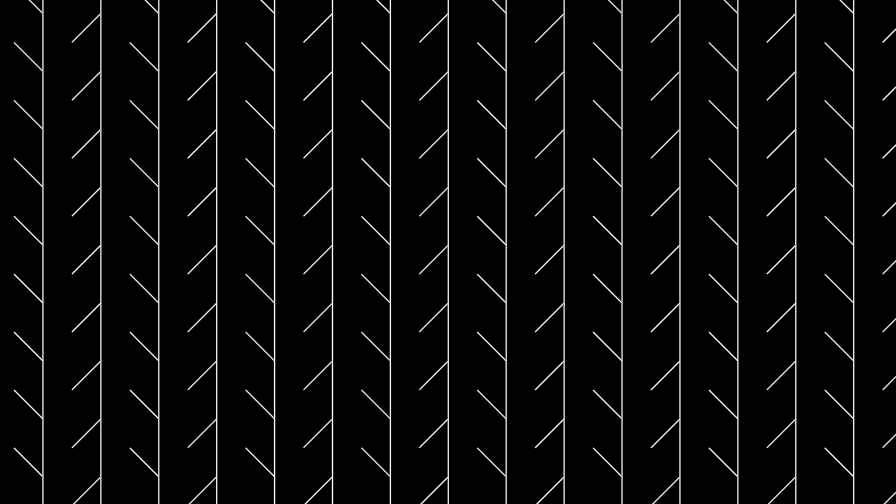
A Shadertoy shader for this pattern:

```glsl
// Thin white vertical lines on black, evenly spaced, each with slanted ticks on its left.
// Space is folded into square cells; ticks are mirrored on every second line,
// and each stroke is drawn by its exact filtered coverage.

#define CELL        0.1149                  // cell side, in canvas heights
#define JUNCTION    vec2(0.0006, 0.0136)    // a junction, from the canvas centre
#define LINE_WIDTH  0.0217                  // stroke width, in cells
#define TICK_REACH  0.5                     // tick extent along x and y, in cells
#define SOFTNESS    1.1                     // filter width, in pixels
#define BACKGROUND  vec3(0.0)
#define LINE_COLOR  vec3(1.0)

// Share of a filter window centred at distance d that a stroke covers
float strokeCoverage(float d, float blur) {
    float halfWidth = 0.5 * LINE_WIDTH;
    float near = max(d - 0.5 * blur, -halfWidth);
    float far = min(d + 0.5 * blur, halfWidth);
    return max(far - near, 0.0) / blur;
}

// Diagonal stroke from the origin down and to the left
float tickCoverage(vec2 q, float blur) {
    float across = (q.x - q.y) * inversesqrt(2.0);
    float along = (q.x + q.y + TICK_REACH) * inversesqrt(2.0);
    float halfLength = TICK_REACH * inversesqrt(2.0);
    float ends = clamp((halfLength - abs(along)) / blur + 0.5, 0.0, 1.0);
    return strokeCoverage(across, blur) * ends;
}

void mainImage(out vec4 fragColor, in vec2 fragCoord) {
    vec2 p = (fragCoord - 0.5 * iResolution.xy) / iResolution.y;
    vec2 grid = (p - JUNCTION) / CELL;
    float blur = SOFTNESS / (iResolution.y * CELL);

    // Each column belongs to the line on its right
    float column = ceil(grid.x);
    float x = grid.x - column;
    float line = strokeCoverage(min(-x, x + 1.0), blur);

    // Flip the tick on odd columns, keeping its cell centred on it
    float slant = 1.0 - 2.0 * mod(column, 2.0);
    float shift = 0.5 + 0.5 * TICK_REACH;
    float y = fract(grid.y * slant + shift) - shift;
    float tick = tickCoverage(vec2(x, y), blur);

    fragColor = vec4(mix(BACKGROUND, LINE_COLOR, max(line, tick)), 1.0);
}
```
